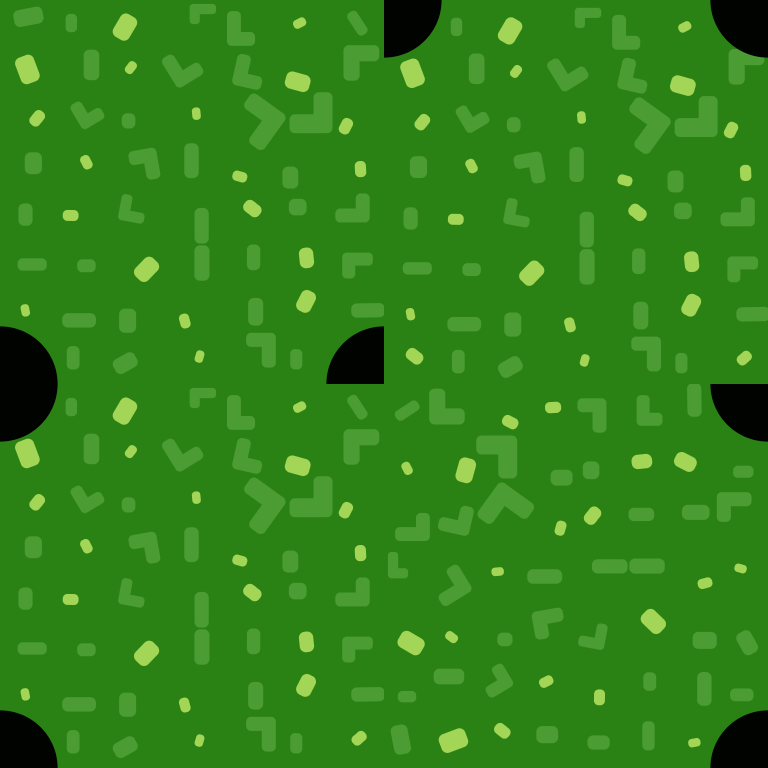
This pattern is drawn by a WebGL 2 fragment shader. Its source:

```glsl
#version 300 es
precision highp float;
// Two by two green tiles strewn with rounded confetti: pale pills, mid-green
// bars and elbows, set on a jittered grid that every tile shares. Each tile
// is turned or nudged, and two of its corners are cut by black quarter discs.

uniform vec2 u_resolution;
out vec4 outColor;

const float TILES = 2.0;
const vec2 GRID = vec2(7.0, 8.0);      // confetti cells in one tile
const float CORNER_RADIUS = 0.15;
const float QUARTER_TURN = 1.570796;
const vec3 GRASS = vec3(0.17, 0.51, 0.08);
const vec3 LEAF = vec3(0.29, 0.61, 0.20);
const vec3 LIME = vec3(0.64, 0.84, 0.34);
const vec3 HOLE = vec3(0.0, 0.01, 0.0);

vec3 hash3(vec2 cell, float seed) {
  vec3 h = fract(vec3(cell.xyx + seed) * vec3(0.1031, 0.1030, 0.0973));
  h += dot(h, h.yxz + 33.33);
  return fract((h.xxy + h.yzz) * h.zyx);
}

vec2 rotate(vec2 p, float angle) {
  float c = cos(angle), s = sin(angle);
  return vec2(c * p.x + s * p.y, c * p.y - s * p.x);
}

float roundedBox(vec2 p, vec2 halfSize, float radius) {
  vec2 q = abs(p) - halfSize + radius;
  return length(max(q, 0.0)) + min(max(q.x, q.y), 0.0) - radius;
}

// Two rounded arms that share a corner.
float elbow(vec2 p, float span, float thick, float reach) {
  float radius = min(thick * 0.7, 0.014);
  float upright = roundedBox(p + vec2(span - thick, 0.0), vec2(thick, span), radius);
  float foot = roundedBox(p + vec2(span * (1.0 - reach), span - thick),
                          vec2(span * reach, thick), radius);
  return min(upright, foot);
}

float coverage(float d, float pixel) {
  return clamp(0.5 - d / pixel, 0.0, 1.0);
}

// About three cells in eight hold a pale pill, spread evenly.
bool isPale(vec2 cell) {
  return mod(5.0 * cell.x + 3.0 * cell.y, 14.0) < 5.0;
}

float palePill(vec2 p, vec3 rnd) {
  float size = rnd.x * rnd.x;
  vec2 halfSize = mix(vec2(0.016, 0.011), vec2(0.037, 0.026), size);
  return roundedBox(rotate(p, rnd.y * 2.0 * QUARTER_TURN), halfSize,
                    min(halfSize.y * 0.85, 0.016));
}

// Mostly upright or level; about a third lean freely.
float leafShape(vec2 p, vec3 rnd, vec3 form) {
  float turn = form.x * 4.0;
  p = rotate(p, (form.y < 0.35 ? turn : floor(turn)) * QUARTER_TURN);
  if (form.z < 0.31) {
    float span = mix(0.034, 0.058, rnd.x);
    return elbow(p, span, span * mix(0.37, 0.46, rnd.y), mix(0.72, 1.0, rnd.z));
  }
  vec2 halfSize = mix(vec2(0.019, 0.013), vec2(0.048, 0.023), rnd.xy);
  return roundedBox(p, halfSize, min(min(halfSize.x, halfSize.y) * 0.8, 0.015));
}

// Nearest leaf and pill distances in x and y.
vec2 confetti(vec2 p) {
  vec2 nearest = vec2(1.0);
  vec2 home = floor(p * GRID);
  for (int j = -1; j <= 1; j++) {
    for (int i = -1; i <= 1; i++) {
      vec2 cell = home + vec2(i, j);
      if (any(lessThan(cell, vec2(0.0))) || any(greaterThanEqual(cell, GRID))) continue;
      vec3 rnd = hash3(cell, 17.0);
      vec3 form = hash3(cell, 61.0);
      vec2 jitter = (hash3(cell, 103.0).xy - 0.5) * 0.45;
      vec2 q = p - (cell + 0.5 + jitter) / GRID;
      if (isPale(cell)) nearest.y = min(nearest.y, palePill(q, rnd));
      else nearest.x = min(nearest.x, leafShape(q, rnd, form));
    }
  }
  return nearest;
}

// Quarter discs at both ends of one edge: top row uses level edges.
float cornerDiscs(vec2 p, vec2 tile) {
  vec2 q = tile.y > 0.5 ? p.yx : p;
  float inward = tile.x > 0.5 ? 1.0 - q.x : q.x;
  return length(vec2(inward, min(q.y, 1.0 - q.y))) - CORNER_RADIUS;
}

// Lower right tile is turned; upper right tile is nudged.
vec2 tilePlacement(vec2 p, vec2 tile) {
  if (tile.x < 0.5) return p;
  return tile.y < 0.5 ? vec2(p.y, 1.0 - p.x) : p + vec2(-0.003, 0.01);
}

void main() {
  vec2 p = gl_FragCoord.xy / u_resolution * TILES;
  float pixel = TILES / min(u_resolution.x, u_resolution.y);
  vec2 tile = mod(floor(p), 2.0);
  vec2 local = fract(p);

  vec2 shapes = confetti(tilePlacement(local, tile));
  vec3 color = mix(GRASS, LEAF, coverage(shapes.x, pixel));
  color = mix(color, LIME, coverage(shapes.y, pixel));
  color = mix(color, HOLE, coverage(cornerDiscs(local, tile), pixel));
  outColor = vec4(color, 1.0);
}
```
